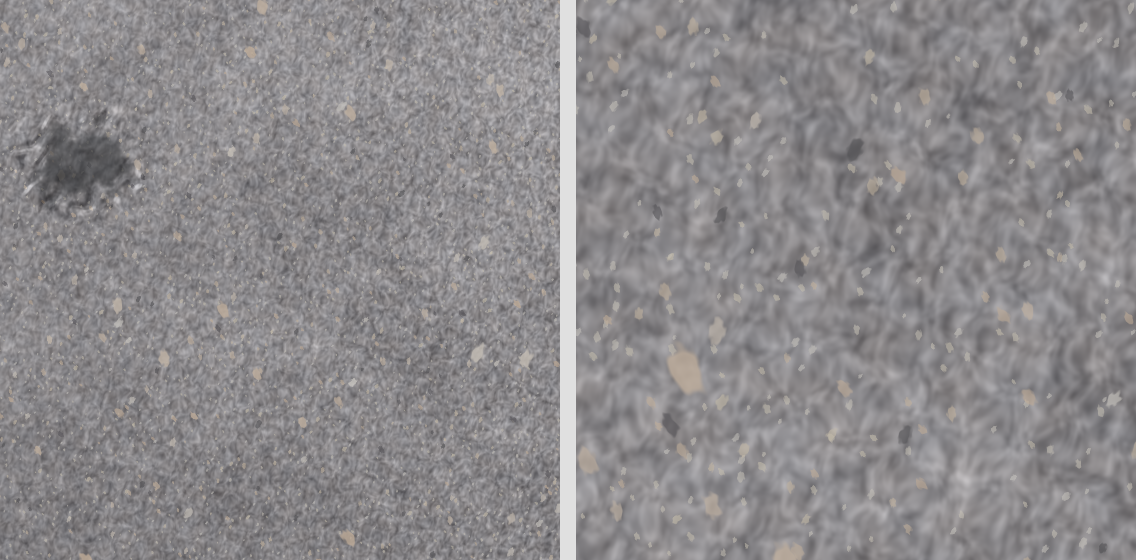
Left: the whole. Right: its middle third, enlarged.
Reproduce this texture procedurally as a WebGL 1 fragment shader.

```glsl
precision highp float;
// Worn grey asphalt with fine grain, scattered pale stone chips and a small dark pothole.

uniform vec2 u_resolution;

const vec3 ASPHALT = vec3(0.540, 0.531, 0.541);
const vec3 PIT = vec3(0.31, 0.31, 0.32);
const vec3 TAR = vec3(0.34, 0.33, 0.35);
const vec3 PALE_STONE = vec3(0.78, 0.77, 0.75);
const vec3 TAN_STONE = vec3(0.74, 0.66, 0.58);
const vec3 SAND = vec3(0.77, 0.74, 0.67);

vec2 hash2(vec2 p) {
  vec3 q = fract(p.xyx * vec3(0.1031, 0.1030, 0.0973));
  q += dot(q, q.yzx + 33.33);
  return fract((q.xx + q.yz) * q.zy);
}

mat2 rotation(float angle) {
  float c = cos(angle), s = sin(angle);
  return mat2(c, s, -s, c);
}

float cornerSlope(vec2 cell, vec2 offset) {
  float angle = 6.2832 * hash2(cell + 57.0).x;
  return dot(vec2(cos(angle), sin(angle)), offset);
}

// Gradient noise, roughly -0.7 to 0.7.
float noise(vec2 p) {
  vec2 i = floor(p), f = fract(p);
  vec2 u = f * f * f * (f * (f * 6.0 - 15.0) + 10.0);
  vec2 e = vec2(1.0, 0.0);
  float low = mix(cornerSlope(i, f), cornerSlope(i + e, f - e), u.x);
  float high = mix(cornerSlope(i + e.yx, f - e.yx), cornerSlope(i + 1.0, f - 1.0), u.x);
  return mix(low, high, u.y);
}

float fbm(vec2 p) {
  float sum = 0.0, amplitude = 1.0;
  for (int i = 0; i < 4; i++) {
    sum += amplitude * noise(p);
    p = rotation(0.6) * p * 2.03 + 11.7;
    amplitude *= 0.55;
  }
  return sum;
}

// Grain: warped noise, slightly stretched along a steep diagonal.
float grain(vec2 p, float fineness) {
  vec2 q = rotation(0.25) * p * vec2(1.15, 0.88);
  q += 0.006 * vec2(noise(p * 45.0), noise(p * 45.0 + 31.0));
  float coarse = 0.075 * noise(q * 32.0) + 0.115 * noise(q * 68.0 + 7.0);
  float fine = 0.155 * noise(q * 125.0 + 19.0) + 0.06 * noise(q * 210.0 + 41.0);
  return coarse + fine * fineness;
}

// One jittered stone per grid cell: x is coverage, y a random tone.
vec2 chips(vec2 p, float cells, float density, float radius, float seed) {
  vec2 q = rotation(seed) * p * cells + seed * 17.0;
  vec2 id = floor(q);
  vec2 place = hash2(id + seed * 3.0);
  vec2 kind = hash2(id + seed * 5.0 + 91.0);
  vec2 d = fract(q) - mix(vec2(0.3), vec2(0.7), place);
  d = rotation((kind.y - 0.5) * 1.6 - seed) * d;
  d *= vec2(1.35, 0.85);
  float size = radius * mix(0.5, 1.1, place.y);
  float edge = length(d) / size + 0.6 * noise(d / size * 1.3 + id * 3.7);
  float soft = max(0.25, cells / (size * min(u_resolution.x, u_resolution.y)) * 0.7);
  float cover = 1.0 - smoothstep(1.0 - soft, 1.0 + soft, edge);
  return vec2(cover * step(kind.x, density), kind.y);
}

vec3 layChips(vec3 ground, vec2 chip, vec3 toneA, vec3 toneB, float opacity) {
  return mix(ground, mix(toneA, toneB, chip.y), chip.x * opacity);
}

// Ragged hollow with broken, streaky light rubble around its rim.
vec3 pothole(vec3 ground, vec2 p, vec2 center, vec2 extent) {
  vec2 d = (p - center) / extent;
  float reach = length(d) + 0.50 * fbm(p * 19.0);
  float hollow = 1.0 - smoothstep(0.55, 1.15, reach);
  float rim = smoothstep(0.65, 1.05, reach) * (1.0 - smoothstep(1.1, 1.75, reach));
  vec2 warp = 0.018 * vec2(noise(p * 26.0 + 5.0), noise(p * 26.0 + 63.0));
  float streak = noise(rotation(0.7) * (p + warp) * vec2(58.0, 34.0));
  float ridge = smoothstep(0.12, 0.5, streak) - 0.8 * smoothstep(0.08, 0.45, -streak);
  vec3 floorTone = PIT + 0.14 * streak + 0.05 * d.y + 0.3 * (ground - ASPHALT);
  return mix(ground, floorTone, hollow * 0.92) + rim * ridge * 0.19;
}

void main() {
  vec2 p = gl_FragCoord.xy / min(u_resolution.x, u_resolution.y);

  // Broad stains, then grain that is crisper towards the right.
  float stain = 0.055 * noise(p * 4.0 + 3.0) + 0.045 * noise(p * 11.0 + 23.0);
  float light = 0.045 * (p.y - 0.5) + 0.02 * (p.x - 0.5);
  vec3 color = ASPHALT + stain + light + grain(p, mix(0.8, 1.1, p.x));
  color += vec3(0.012, 0.0, -0.012) * noise(p * 38.0 + 71.0);

  // Sand specks, tar pits and stones from small to large.
  color = layChips(color, chips(p, 92.0, 0.20, 0.23, 0.4), SAND, PALE_STONE, 0.55);
  color = layChips(color, chips(p, 58.0, 0.12, 0.23, 1.1), TAN_STONE, SAND, 0.60);
  color = layChips(color, chips(p, 36.0, 0.05, 0.20, 2.3), TAR, PIT, 0.60);
  color = layChips(color, chips(p, 27.0, 0.09, 0.21, 0.8), TAN_STONE, PALE_STONE, 0.65);
  color = layChips(color, chips(p, 11.0, 0.13, 0.14, 1.7), TAN_STONE, PALE_STONE, 0.80);

  color = pothole(color, p, vec2(0.145, 0.705), vec2(0.092, 0.078));
  gl_FragColor = vec4(clamp(color, 0.0, 1.0), 1.0);
}
```
